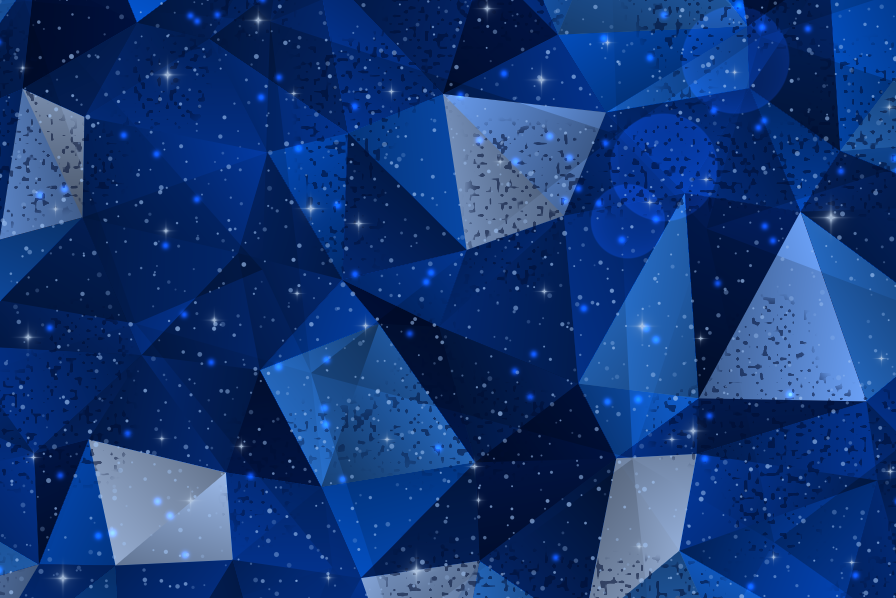
Reproduce this background procedurally as a Shadertoy shader.

```glsl
// Night-blue faceted crystal mesh sprinkled with dots, dark grit, sparkles and soft lens discs.

const vec3 NIGHT     = vec3(0.00, 0.05, 0.19);
const vec3 NAVY      = vec3(0.01, 0.11, 0.31);
const vec3 ROYAL     = vec3(0.01, 0.16, 0.45);
const vec3 AZURE     = vec3(0.01, 0.25, 0.61);
const vec3 SKY       = vec3(0.12, 0.34, 0.62);
const vec3 PALE_BLUE = vec3(0.33, 0.50, 0.77);
const vec3 PALE_GREY = vec3(0.47, 0.54, 0.65);
const vec3 DOT_TINT  = vec3(0.62, 0.76, 0.95);
const vec3 GLOW_BLUE = vec3(0.08, 0.35, 1.00);

const float FACET_SIZE   = 0.20;   // all lengths are in canvas heights
const float OVERLAY_SIZE = 0.37;
const float VERTEX_SWAY  = 0.80;
const float PALE_SHARE   = 0.11;
const float DOT_SPACING  = 0.055;
const float DOT_RADIUS   = 0.0042;
const float SPARK_SPACING = 0.19;
const float GRIT_SCALE   = 150.0;

vec2 hash2(vec2 p) {
    vec3 a = fract(p.xyx * vec3(0.1031, 0.1030, 0.0973));
    a += dot(a, a.yzx + 33.33);
    return fract((a.xx + a.yz) * a.zy);
}

float noise(vec2 p) {
    vec2 i = floor(p), f = fract(p), u = f * f * (3.0 - 2.0 * f);
    return mix(mix(hash2(i).x, hash2(i + vec2(1, 0)).x, u.x),
               mix(hash2(i + vec2(0, 1)).x, hash2(i + vec2(1, 1)).x, u.x), u.y);
}

mat2 rotation(float a) { return mat2(cos(a), sin(a), -sin(a), cos(a)); }
float cross2(vec2 a, vec2 b) { return a.x * b.y - a.y * b.x; }
float edgeDist(vec2 p, vec2 a, vec2 b) { return cross2(b - a, p - a) / length(b - a); }
vec2 vertex(vec2 id) { return id + VERTEX_SWAY * (hash2(id + 71.0) - 0.5); }

float triangleCover(vec2 p, vec2 a, vec2 b, vec2 c, float px) {
    float side = sign(cross2(b - a, c - a));
    float d = min(side * edgeDist(p, a, b), min(side * edgeDist(p, b, c), side * edgeDist(p, c, a)));
    return clamp(0.5 + d / px, 0.0, 1.0);
}

// Irregular triangle mesh: x = random tone, y = linear shading, z = paleness
vec3 mesh(vec2 p, float px) {
    vec2 base = floor(p);
    vec4 sum = vec4(0.0);
    for (int k = 0; k < 9; k++) {
        vec2 id = base + vec2(k % 3 - 1, k / 3 - 1);
        vec2 a = vertex(id), b = vertex(id + vec2(1, 0));
        vec2 c = vertex(id + vec2(1, 1)), d = vertex(id + vec2(0, 1));
        if (distance(a, c) > distance(b, d)) { vec2 t = a; a = b; b = c; c = d; d = t; }
        float spread = fract(dot(id, vec2(0.7549, 0.5698)) + 0.36);
        for (int j = 0; j < 2; j++) {
            vec2 tip = j == 0 ? b : d;
            vec2 h = hash2(id * 2.0 + vec2(13.0 + 57.0 * float(j), 29.0));
            float angle = 6.2832 * h.y;
            float shade = dot(p - (a + c + tip) / 3.0, vec2(cos(angle), sin(angle)));
            float pale = step(spread, PALE_SHARE) * (j == 0 ? 1.0 : step(0.35, h.y));
            sum += triangleCover(p, a, c, tip, px) * vec4(h.x, shade, pale, 1.0);
        }
    }
    return sum.xyz / max(sum.w, 1e-3);
}

vec3 facetColour(vec3 facet) {
    float t = facet.x;
    vec3 col = mix(NIGHT, NAVY, smoothstep(0.0, 0.17, t));
    col = mix(col, ROYAL, smoothstep(0.22, 0.46, t));
    col = mix(col, AZURE, smoothstep(0.62, 0.80, t));
    col = mix(col, SKY, smoothstep(0.84, 0.93, t));
    col = mix(col, mix(PALE_BLUE, PALE_GREY, t), facet.z);
    return col * (1.0 + 0.40 * facet.y);
}

// Scattered round dots: x = pale cover, y = blue glow
vec2 dots(vec2 p, float seed, float px) {
    vec2 id = floor(p / DOT_SPACING);
    vec2 h = hash2(id + seed), k = hash2(id + seed + 191.0);
    float r = distance(p, (id + 0.15 + 0.7 * h) * DOT_SPACING);
    float radius = DOT_RADIUS * mix(0.35, 1.0, k.x * k.x);
    float cover = 1.0 - smoothstep(radius - px * 0.7, radius + px * 0.7, r);
    float blue = step(0.96, k.y);
    return vec2(cover * (1.0 - blue) * step(0.15, k.y) * mix(0.25, 0.85, fract(k.y * 7.3)),
                blue * exp(-r * r / (DOT_RADIUS * DOT_RADIUS * 2.0)));
}

// Four-rayed sparkles with a soft core
float sparkles(vec2 p) {
    float light = 0.0;
    vec2 base = floor(p / SPARK_SPACING);
    for (int k = 0; k < 9; k++) {
        vec2 id = base + vec2(k % 3 - 1, k / 3 - 1);
        vec2 h = hash2(id + 317.0);
        vec2 q = abs(p - (id + 0.08 + 0.84 * h) * SPARK_SPACING);
        float size = mix(0.018, 0.05, pow(hash2(id + 433.0).x, 3.0));
        float ray = exp(-min(q.x, q.y) / (0.035 * size)) * pow(max(0.0, 1.0 - max(q.x, q.y) / size), 2.0);
        light += 0.7 * ray + 0.65 * exp(-dot(q, q) / (0.025 * size * size))
               + 0.16 * exp(-dot(q, q) / (0.2 * size * size));
    }
    return min(light, 1.0);
}

void mainImage(out vec4 fragColor, in vec2 fragCoord) {
    float px = 1.0 / iResolution.y;
    vec2 p = fragCoord * px;

    // Facets, modulated by a larger rotated mesh
    vec3 col = facetColour(mesh(p / FACET_SIZE + 3.0, px / FACET_SIZE));
    vec3 overlay = mesh(rotation(0.55) * p / OVERLAY_SIZE + 19.0, px / OVERLAY_SIZE);
    col *= 0.86 + 0.28 * overlay.x + 0.18 * overlay.y;

    // Translucent lens discs at the upper right
    for (int i = 0; i < 3; i++) {
        float n = float(i);
        float radius = 0.09 - 0.028 * mod(n, 2.0);
        float d = distance(p, vec2(1.11, 0.72) + vec2(-0.06, -0.09) * n * (3.0 - 2.0 * n)) - radius;
        float disc = 1.0 - smoothstep(-px, px, d);
        col += GLOW_BLUE * disc * (0.10 + 0.08 * exp(d * 30.0));
    }

    // Dark grit gathered in loose patches
    float grit = smoothstep(0.70, 0.82, noise(p * GRIT_SCALE)) * smoothstep(0.40, 0.65, noise(p * 7.0 + 5.0));
    col = mix(col, NIGHT, 0.55 * grit);

    // Dots in several turned layers, then sparkles
    for (int i = 0; i < 4; i++) {
        float n = float(i);
        vec2 dot2 = dots(rotation(0.7 * n + 0.2) * p, 41.0 * n + 7.0, px);
        col = mix(col, DOT_TINT, dot2.x * 0.8) + GLOW_BLUE * dot2.y * 0.7;
    }
    col = mix(col, vec3(0.72, 0.80, 0.90), sparkles(p) * 0.85);

    fragColor = vec4(clamp(col, 0.0, 1.0), 1.0);
}
```
